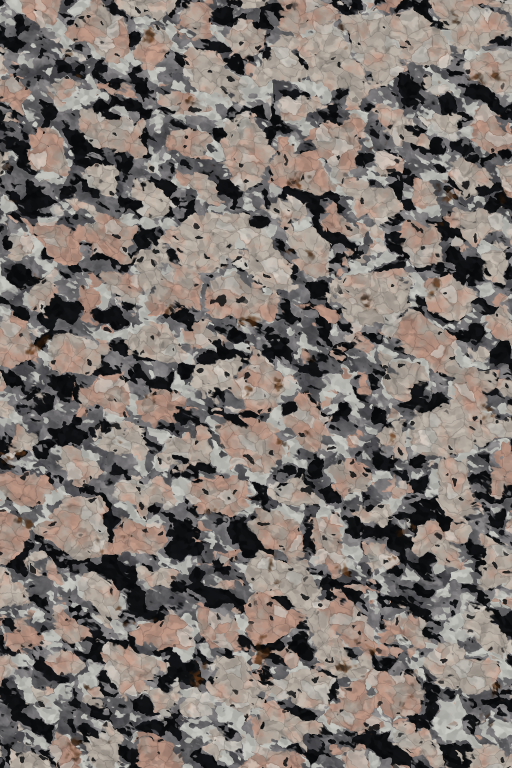
Write a Shadertoy shader that draws this texture.

```glsl
const vec3 CREAM = vec3(0.71, 0.675, 0.635);
const vec3 PINK = vec3(0.67, 0.535, 0.475);
const vec3 WHITE = vec3(0.76, 0.76, 0.74);
const vec3 QUARTZ_LIGHT = vec3(0.51, 0.50, 0.505);
const vec3 QUARTZ_DARK = vec3(0.27, 0.27, 0.285);
const vec3 MICA = vec3(0.045, 0.05, 0.057);
const vec3 RUST = vec3(0.30, 0.17, 0.07);

const float FOLIATION = -0.45;     // direction of the streaks, radians
const float CRYSTAL_SCALE = 11.0;  // cells per canvas width
const float GRAIN_SCALE = 44.0;
const float FLECK_SCALE = 110.0;
const float WARP = 0.012;
const float BODY_LEVEL = 0.24;     // lower gives more feldspar
const float MICA_LEVEL = 0.70;     // lower gives more black
const float WHITE_LEVEL = 0.25;    // higher gives more white grains
const int SAMPLES = 2;

vec3 hash3(vec2 cell) {
    vec3 h = fract(cell.xyx * vec3(0.1031, 0.1030, 0.0973));
    h += dot(h, h.yxz + 33.33);
    return fract((h.xxy + h.yxx) * h.zyx);
}

// Layered sines, roughly -1 to 1
float waves(vec2 p) {
    float sum = 0.0, amp = 0.5;
    for (int i = 0; i < 5; i++) {
        sum += amp * sin(p.x + sin(p.y * 0.7)) * sin(p.y + 1.3 * sin(p.x * 0.6));
        p = mat2(0.8, 0.6, -0.6, 0.8) * p * 1.9 + 2.7;
        amp *= 0.6;
    }
    return sum;
}

// Cellular noise: xyz = random values with soft borders, w = border distance
vec4 cells(vec2 p, float sharpness) {
    vec2 base = floor(p);
    float nearest = 9.0, second = 9.0;
    vec4 blend = vec4(0.0);
    for (int y = -1; y <= 1; y++) {
        for (int x = -1; x <= 1; x++) {
            vec2 cell = base + vec2(x, y);
            float d = distance(p, cell + hash3(cell + 71.0).xy);
            second = min(second, max(nearest, d));
            nearest = min(nearest, d);
            blend += exp(-sharpness * d) * vec4(hash3(cell), 1.0);
        }
    }
    return vec4(blend.xyz / blend.w, second - nearest);
}

vec3 granite(vec2 p) {
    // Align with the foliation and roughen the outlines
    vec2 along = vec2(cos(FOLIATION), sin(FOLIATION));
    vec2 q = vec2(dot(p, along), dot(p, vec2(-along.y, along.x))) + 4.0;
    vec2 bent = q + WARP * vec2(waves(q * 40.0), waves(q * 40.0 + 17.0));

    vec4 crystal = cells(bent * vec2(0.78, 1.0) * CRYSTAL_SCALE, 36.0);
    vec4 grain = cells(bent * vec2(0.8, 1.0) * GRAIN_SCALE, 22.0);
    vec4 fleck = cells(bent * vec2(0.8, 1.0) * FLECK_SCALE, 11.0);
    float streak = waves(q * vec2(18.0, 45.0));
    float cloud = waves(q * 55.0 + 5.0);

    // Matrix of quartz, white grains and mica
    float tone = grain.y + 0.4 * (fleck.y - 0.5) + 0.6 * streak;
    vec3 matrix = mix(QUARTZ_DARK, QUARTZ_LIGHT, clamp(grain.z + 0.4 * cloud, 0.0, 1.0));
    matrix *= 0.88 + 0.24 * fleck.z;
    matrix = mix(WHITE * (0.84 + 0.2 * fleck.x), matrix,
                 smoothstep(WHITE_LEVEL - 0.05, WHITE_LEVEL + 0.05, tone));
    matrix = mix(matrix, MICA * (0.6 + fleck.z),
                 smoothstep(MICA_LEVEL - 0.05, MICA_LEVEL + 0.05, tone));

    // Feldspar crystals with pink clouds, pale grains, hairlines and flecks
    float pinkness = smoothstep(0.25, 0.95, 0.7 * crystal.y + 0.3 * grain.x + 0.5 * cloud);
    vec3 feldspar = mix(CREAM, PINK, pinkness);
    feldspar = mix(feldspar, WHITE, 0.6 * smoothstep(0.78, 0.86, grain.z));
    feldspar *= 0.81 + 0.20 * fleck.z + 0.12 * grain.x + 0.08 * cloud;
    feldspar *= 1.0 - 0.16 * (1.0 - smoothstep(0.0, 0.10, grain.w));
    feldspar = mix(feldspar, MICA, 0.85 * smoothstep(0.93, 0.97, fleck.x));

    float body = crystal.w + 0.5 * (crystal.x - 0.5) + 0.35 * (grain.x - 0.5)
               + 0.12 * (fleck.x - 0.5) - 0.25 * streak;
    vec3 color = mix(matrix, feldspar, smoothstep(BODY_LEVEL - 0.03, BODY_LEVEL + 0.03, body));

    // Sparse rust stains
    float stain = smoothstep(0.62, 0.9, waves(q * 24.0 + 31.0) + 0.25 * (fleck.y - 0.5));
    return mix(color, RUST * (0.4 + 0.9 * fleck.z), 0.8 * stain);
}

void mainImage(out vec4 fragColor, in vec2 fragCoord) {
    vec3 sum = vec3(0.0);
    for (int y = 0; y < SAMPLES; y++) {
        for (int x = 0; x < SAMPLES; x++) {
            vec2 offset = (vec2(x, y) + 0.5) / float(SAMPLES) - 0.5;
            sum += granite((fragCoord + offset) / iResolution.x);
        }
    }
    fragColor = vec4(sum / float(SAMPLES * SAMPLES), 1.0);
}
```
